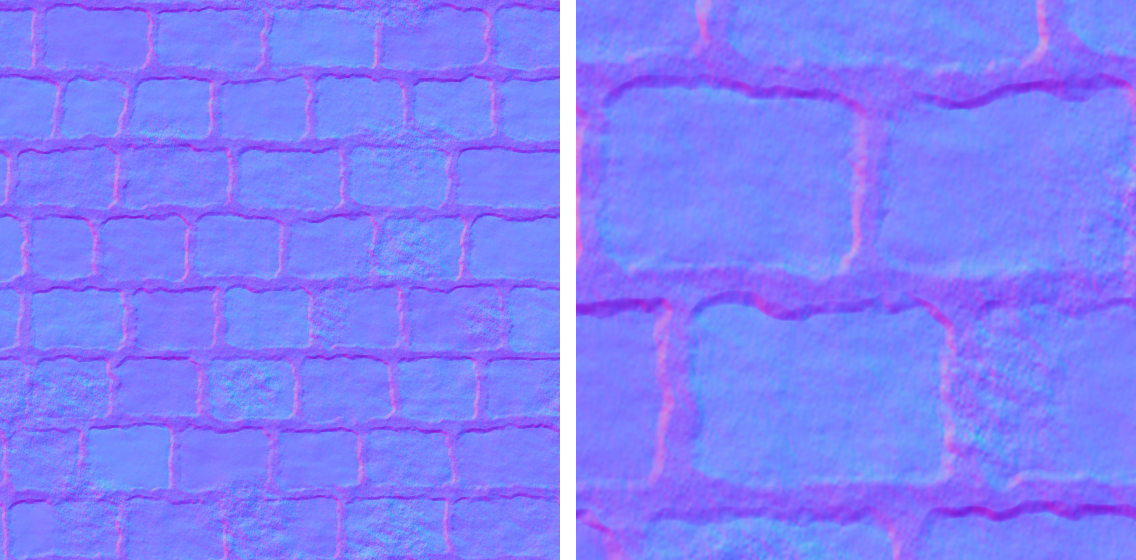
Left: the whole. Right: its middle third, enlarged.
This texture map is drawn by a WebGL 1 fragment shader. Its source:

```glsl
precision highp float;

uniform vec2 u_resolution;

const float COURSES = 8.0;
const float COURSE_DROP = 0.005;                       // joints sit slightly low
const vec4 BRICKS_UPPER = vec4(5.0, 6.0, 5.0, 6.0);    // bricks per course, top down
const vec4 BRICKS_LOWER = vec4(6.0, 6.0, 6.0, 5.0);
const vec4 SHIFT_UPPER = vec4(0.076, 0.057, 0.015, 0.007);
const vec4 SHIFT_LOWER = vec4(0.063, 0.033, -0.015, 0.014);
const vec4 NARROW_UPPER = vec4(0.0, 0.053, 0.0, 0.039); // moves the first head joint
const vec4 NARROW_LOWER = vec4(-0.023, 0.028, 0.02, 0.0);
const float JOINT_JITTER = 0.07;
const vec2 JOINT_HALF = vec2(0.006, 0.008);
const float BEVEL = 0.0045;
const float DEPTH = 0.0042;
const float GRAIN = 0.0021;
const float SAMPLE_STEP = 0.001;
const float SHADED_SIDE = 0.22;                        // softens left and lower edges
const vec2 FACE_HIGH = vec2(-0.085, -0.12);
const vec2 FACE_LOW = vec2(-0.01, 0.035);
const vec2 BED_TILT = vec2(0.06, 0.21);
const vec2 HEAD_TILT = vec2(0.13, 0.11);

struct Surface {
  float relief;
  float grain;
  vec2 tilt;
};

float hash(vec2 p) {
  return fract(sin(dot(p, vec2(127.1, 311.7))) * 43758.5);
}

// Value noise that wraps over the unit square
float noise(vec2 uv, vec2 cells) {
  vec2 p = uv * cells;
  vec2 a = mod(floor(p), cells);
  vec2 b = mod(a + 1.0, cells);
  vec2 f = fract(p);
  f = f * f * (3.0 - 2.0 * f);
  return mix(mix(hash(a), hash(vec2(b.x, a.y)), f.x),
             mix(hash(vec2(a.x, b.y)), hash(b), f.x), f.y);
}

vec2 noisePair(vec2 uv, float cells) {
  return vec2(noise(uv, vec2(cells)), noise(uv + 0.37, vec2(cells))) - 0.5;
}

// Each octave is turned by a whole-number matrix, which keeps the wrap
float roughness(vec2 uv) {
  float sum = 0.0;
  float amplitude = 1.0;
  for (int i = 0; i < 4; i++) {
    sum += amplitude * (noise(uv, vec2(32.0, 40.0)) - 0.5);
    amplitude *= 0.48;
    uv = mat2(2.0, 1.0, -1.0, 2.0) * uv;
  }
  return sum;
}

float pick(vec4 upper, vec4 lower, float row) {
  vec4 slot = vec4(0.0, 1.0, 2.0, 3.0);
  vec4 hit = 1.0 - step(0.5, abs(slot - mod(row, 4.0)));
  return dot(row < 3.5 ? upper : lower, hit);
}

Surface wall(vec2 uv) {
  // Uneven, chipped brick outlines
  vec2 p = uv + noisePair(uv, 13.0) * 0.013 + noisePair(uv, 47.0) * 0.008
         + noisePair(uv, 131.0) * 0.0035;

  float course = fract(1.0 - p.y - COURSE_DROP) * COURSES;
  float row = floor(course);
  float bricks = pick(BRICKS_UPPER, BRICKS_LOWER, row);
  float shift = pick(SHIFT_UPPER, SHIFT_LOWER, row);
  float narrowing = pick(NARROW_UPPER, NARROW_LOWER, row);

  // Nearest head joint on each side
  float left = 1.0;
  float right = 1.0;
  float brick = 0.0;
  for (int i = 0; i < 6; i++) {
    float j = float(i);
    if (j < bricks) {
      float jitter = (hash(vec2(j + 3.0, row + 11.0)) - 0.5) * JOINT_JITTER;
      float joint = (j + jitter) / bricks + shift;
      if (i == 0) joint += narrowing;
      float along = fract(p.x - joint);
      if (along < left) {
        left = along;
        brick = j;
      }
      right = min(right, 1.0 - along);
    }
  }

  // Rounded brick distance
  vec2 id = vec2(brick + 17.0, row + 29.0);
  float corner = mix(0.010, 0.024, hash(id + 2.0));
  vec2 shrink = vec2(hash(id + 3.0), hash(id + 4.0)) * vec2(0.004, 0.003);
  vec2 center = vec2(0.5 * (left - right), (fract(course) - 0.5) / COURSES);
  vec2 halfSize = vec2(0.5 * (left + right), 0.5 / COURSES) - JOINT_HALF - shrink;
  vec2 q = abs(center) - halfSize + corner;
  float d = length(max(q, 0.0)) + min(max(q.x, q.y), 0.0) - corner;
  float mortar = smoothstep(-0.002, 0.005, d);
  float bed = smoothstep(-0.005, 0.003, q.y - corner);

  // Worn patches, broken edges and per-brick roughness
  float worn = smoothstep(0.6, 0.85, noise(uv + 0.13, vec2(7.0, 9.0)));
  float filled = noise(uv + 0.71, vec2(25.0));
  float edge = smoothstep(-0.016, 0.0, d);
  float coarse = mix(0.35, 1.15, hash(id)) + 1.3 * worn;
  coarse = mix(coarse, 1.25 + worn, edge);
  float strata = noise(uv, vec2(18.0, 90.0)) - 0.5;

  Surface s;
  s.relief = DEPTH * (1.15 - 0.6 * filled) * (1.0 - 0.5 * worn)
           * smoothstep(BEVEL, -BEVEL, d);
  s.grain = GRAIN * (coarse * roughness(uv) + 0.2 * strata);
  vec2 face = mix(FACE_HIGH, FACE_LOW, hash(id + 9.0));
  s.tilt = mix(face, mix(HEAD_TILT, BED_TILT, bed), mortar * (1.0 - 0.4 * worn));
  return s;
}

void main() {
  vec2 uv = gl_FragCoord.xy / u_resolution;
  Surface here = wall(uv);
  Surface east = wall(uv + vec2(SAMPLE_STEP, 0.0));
  Surface north = wall(uv + vec2(0.0, SAMPLE_STEP));

  // Downhill direction, with green pointing down
  vec2 slope = (here.relief - vec2(east.relief, north.relief)) / SAMPLE_STEP;
  vec2 bumps = (here.grain - vec2(east.grain, north.grain)) / SAMPLE_STEP;
  slope = clamp(slope, -1.0, 1.0);
  vec2 facing = max(slope, 0.0) + SHADED_SIDE * min(slope, 0.0) + bumps + here.tilt;
  vec3 normal = normalize(vec3(facing.x, -facing.y, 1.0));
  gl_FragColor = vec4(normal * 0.5 + 0.5, 1.0);
}
```
